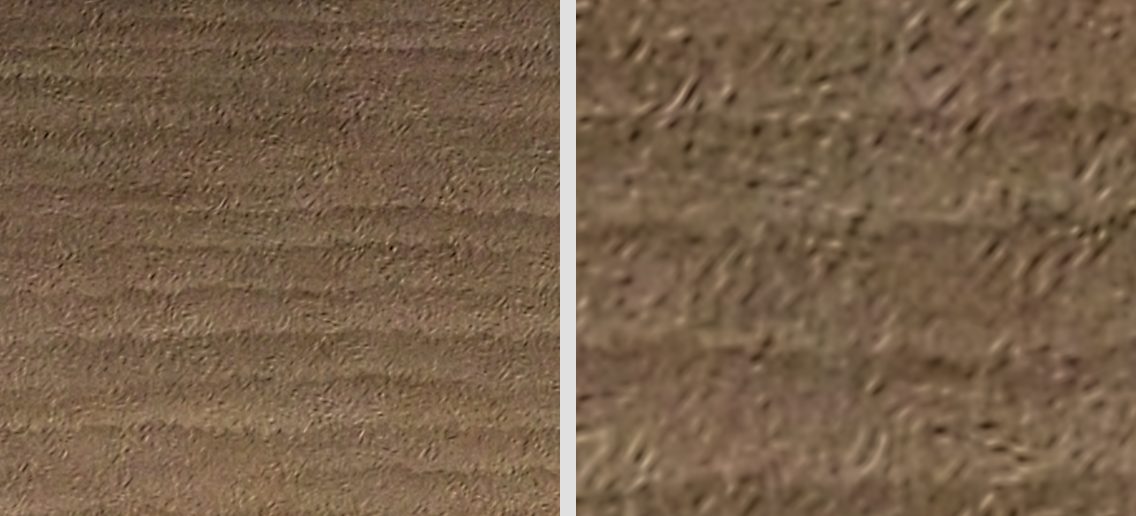
Left: the whole. Right: its middle third, enlarged.
Give the GLSL for this texture, as a Shadertoy shader.

```glsl
// Brown ribbed carpet seen at a slant: straight, ragged pile bands that
// narrow and darken toward the top, under patchy specks of leaning fibre.
// Bands are a warped sawtooth; specks are embossed noise; tint is soft noise.

float hash(vec2 p) {
    vec3 q = fract(vec3(p.xyx) * 0.1031);
    q += dot(q, q.yzx + 33.33);
    return fract((q.x + q.y) * q.z);
}

float noise(vec2 p) {
    vec2 cell = floor(p), f = fract(p);
    f = f * f * (3.0 - 2.0 * f);
    return mix(mix(hash(cell), hash(cell + vec2(1, 0)), f.x),
               mix(hash(cell + vec2(0, 1)), hash(cell + vec2(1, 1)), f.x), f.y);
}

// Noise centred on zero, roughly -1 to 1
float signedNoise(vec2 p) {
    return 2.0 * noise(p) - 1.0;
}

// Embossed specks, stretched along the given angle
float specks(vec2 uv, float angle, vec2 density) {
    vec2 along = vec2(cos(angle), sin(angle));
    vec2 p = vec2(dot(uv, along), dot(uv, vec2(along.y, -along.x))) * density + 300.0;
    return noise(p) - noise(p + vec2(0.35, 0.95));
}

// Short fibres, mostly leaning right, in crisp and worn patches
float fibreGrain(vec2 uv) {
    vec2 bent = uv + 0.007 * vec2(noise(uv * 38.0), noise(uv * 38.0 + 70.0));
    float leaning = specks(bent, 0.85, vec2(98.0, 165.0));
    float stray = specks(bent + 3.0, 0.25, vec2(115.0, 150.0));
    float grain = mix(leaning, stray, smoothstep(0.35, 0.75, noise(uv * 33.0 + 5.0)));
    grain *= 0.55 + 1.3 * abs(grain);
    float patches = 0.45 + 1.2 * noise(uv * vec2(17.0, 23.0) + 44.0);
    float fine = signedNoise(uv * vec2(205.0, 190.0) + 40.0);
    return grain * patches + 0.25 * fine;
}

// Pile bands: light above a crisp lower edge, dark just below it
float pileBands(vec2 uv) {
    float ragged = 0.10 * signedNoise(uv * vec2(80.0, 60.0))
                 + 0.10 * signedNoise(uv * vec2(21.0, 9.0) + 20.0)
                 + 0.12 * signedNoise(uv * vec2(4.0, 7.0) + 35.0)
                 + 0.50 * signedNoise(vec2(uv.x * 0.35, uv.y * 7.0) + 50.0);
    float row = 9.5 * uv.y + 4.5 * uv.y * uv.y + ragged + 10.0;
    float id = floor(row), f = fract(row);
    float edge = smoothstep(0.0, 0.15, f);
    float strength = 0.1 + 1.6 * noise(vec2(uv.x * 2.6, row * 0.9) + 11.0);
    float saw = (edge * (1.0 - f) - 0.42) * strength;

    // Lengths of pile within a band, each with a slightly different tone
    float run = uv.x * 1.7 + 5.0 * hash(vec2(id, 3.0));
    float cell = floor(run);
    float tone = mix(hash(vec2(cell, id)), hash(vec2(cell + 1.0, id)),
                     smoothstep(0.95, 1.0, fract(run))) - 0.5;
    tone *= edge * smoothstep(1.0, 0.85, f);

    // Thin level streaks and broken dark furrows
    vec2 level = uv + vec2(0.0, 0.006 * signedNoise(uv * vec2(60.0, 40.0) + 9.0));
    float streak = 0.016 * signedNoise(level * vec2(2.4, 40.0) + 90.0)
                 + 0.012 * signedNoise(level * vec2(5.0, 19.0) + 140.0);
    float furrow = smoothstep(0.72, 0.95, noise(level * vec2(3.2, 52.0) + 210.0));
    return 0.082 * saw + 0.034 * tone + streak - 0.030 * furrow;
}

void mainImage(out vec4 fragColor, in vec2 fragCoord) {
    vec2 uv = fragCoord / iResolution.y;

    // Overall light falls off toward the top
    vec3 nearBrown = vec3(0.527, 0.425, 0.322);
    vec3 farBrown = vec3(0.402, 0.320, 0.246);
    vec3 color = mix(nearBrown, farBrown, uv.y);

    // Bands, broad mottling and grain change brightness
    float light = pileBands(uv);
    light += 0.010 * signedNoise(uv * vec2(4.0, 6.0) + 7.0);
    light += 0.017 * signedNoise(uv * vec2(48.0, 58.0) + 15.0);
    light += 0.138 * fibreGrain(uv);
    color += light * vec3(1.0, 0.95, 0.88);

    // Soft olive, red and mauve casts
    float redGreen = 0.6 * signedNoise(uv * 13.0 + 31.0) + 0.6 * signedNoise(uv * 52.0 + 61.0);
    float blueYellow = 0.6 * signedNoise(uv * 10.0 + 83.0) + 0.7 * signedNoise(uv * 47.0 + 17.0);
    color += 0.013 * redGreen * vec3(1.0, -0.6, 0.3);
    color += 0.020 * blueYellow * vec3(0.0, -0.15, 1.0);

    // Faint seam near the right side
    float seam = smoothstep(0.004, 0.0, abs(uv.x - 0.96)) * smoothstep(0.18, 0.10, uv.y);
    color += 0.03 * seam * vec3(1.0, 0.95, 0.3);

    fragColor = vec4(clamp(color, 0.0, 1.0), 1.0);
}
```
